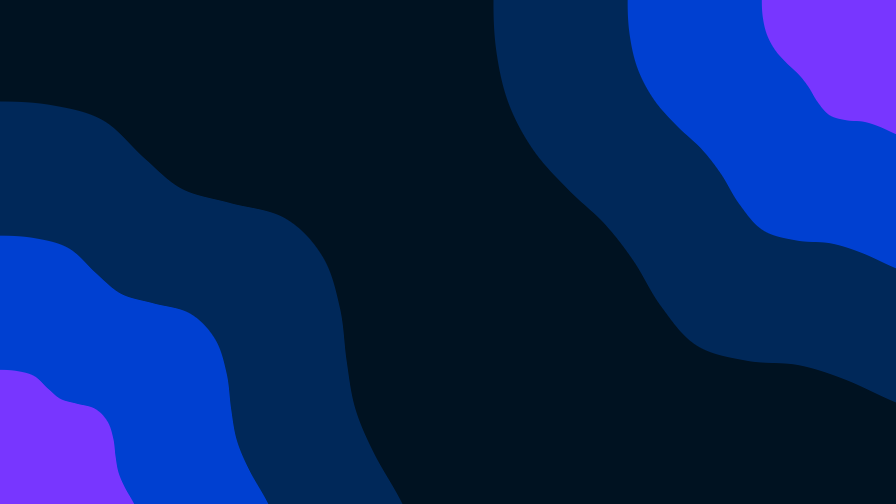
Reproduce this background procedurally as a WebGL 2 fragment shader.

```glsl
#version 300 es
precision highp float;

#define BAND_WIDTH 0.2662
#define NIGHT  vec3(0.00, 0.07, 0.13)
#define NAVY   vec3(0.00, 0.155, 0.35)
#define BLUE   vec3(0.00, 0.25, 0.82)
#define VIOLET vec3(0.47, 0.21, 1.00)

uniform vec2 u_resolution;
out vec4 fragColor;

const float HALF_PI = 1.57079633;
const int SPANS = 12;

// Relative radius at even angles over a quarter turn, one extra knot per end
const float LOWER_WAVE[15] = float[15](
    1.070, 1.0, 0.939, 0.914, 0.932, 0.975, 1.010, 1.003,
    0.942, 0.904, 0.932, 0.987, 0.999, 1.0, 1.0);
const float UPPER_WAVE[15] = float[15](
    0.999, 1.0, 1.001, 0.996, 0.975, 0.941, 0.913, 0.920,
    0.959, 0.991, 0.970, 0.939, 0.952, 1.0, 1.06);

// Catmull-Rom curve through four neighbouring knots
float spline(float a, float b, float c, float d, float t) {
    return b + 0.5 * t * (c - a + t * (2.0 * a - 5.0 * b + 4.0 * c - d
             + t * (3.0 * (b - c) + d - a)));
}

// Distance from a corner, counted in wavy bands
float bandLevel(vec2 fromCorner, float wave[15]) {
    float turn = atan(fromCorner.y, fromCorner.x) / HALF_PI;
    float knot = clamp(turn, 0.0, 1.0) * float(SPANS);
    int i = min(int(knot), SPANS - 1);
    float radius = spline(wave[i], wave[i + 1], wave[i + 2], wave[i + 3],
                          knot - float(i));
    return length(fromCorner) / (BAND_WIDTH * radius);
}

// Antialiased coverage of everything inside the given band edge
float inside(float level, float edge, float pixel) {
    return clamp(0.5 + (edge - level) * BAND_WIDTH / pixel, 0.0, 1.0);
}

void main() {
    float pixel = 1.0 / u_resolution.y;
    vec2 position = gl_FragCoord.xy * pixel;
    vec2 farCorner = u_resolution * pixel;

    // Waves spread from the lower left and the upper right
    float level = min(bandLevel(position, LOWER_WAVE),
                      bandLevel(farCorner - position, UPPER_WAVE));

    // Layers from the outermost to the innermost
    vec3 color = NIGHT;
    color = mix(color, NAVY, inside(level, 3.0, pixel));
    color = mix(color, BLUE, inside(level, 2.0, pixel));
    color = mix(color, VIOLET, inside(level, 1.0, pixel));
    fragColor = vec4(color, 1.0);
}
```
